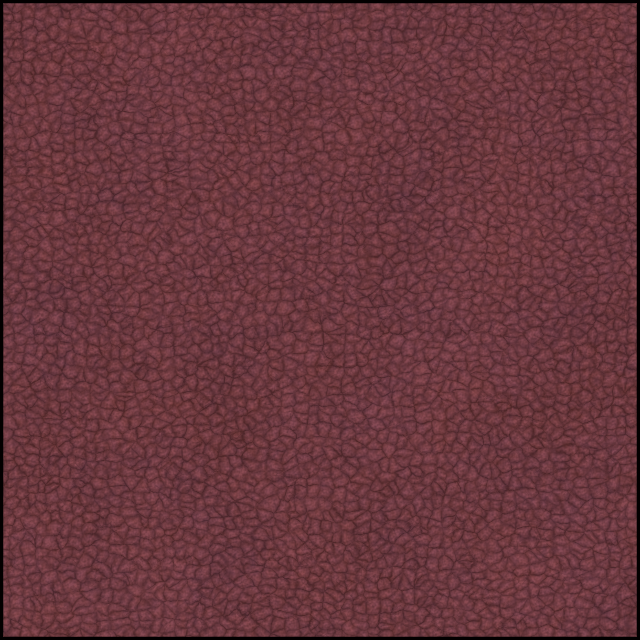
Reproduce this texture procedurally as a WebGL 2 fragment shader.

```glsl
#version 300 es
precision highp float;

uniform vec2 u_resolution;
out vec4 fragColor;

const vec3 CREASE_TONE = vec3(0.325, 0.165, 0.180);
const vec3 PEBBLE_TONE = vec3(0.515, 0.278, 0.308);
const vec3 PLUM_SHIFT = vec3(-0.012, 0.0, 0.016);
const vec3 FRAME_TONE = vec3(0.01, 0.0, 0.0);
const float FRAME_WIDTH = 0.0052;

vec2 hash2(vec2 cell) {
    uvec2 q = uvec2(ivec2(cell)) * uvec2(1597u, 3571u);
    uint n = (q.x ^ (q.y << 7)) * 60493u + q.y;
    n = (n ^ (n >> 15)) * 739397u;
    n = (n ^ (n >> 13)) * 277803u;
    n ^= n >> 16;
    return vec2(n & 65535u, n >> 16) / 65535.0;
}

vec2 gradientAt(vec2 cell) {
    float angle = 6.28318 * hash2(cell).x;
    return vec2(cos(angle), sin(angle));
}

float gradientNoise(vec2 p) {
    vec2 i = floor(p), f = p - i;
    vec2 w = f * f * f * (f * (f * 6.0 - 15.0) + 10.0);
    vec2 x = vec2(1.0, 0.0);
    float a = dot(gradientAt(i), f);
    float b = dot(gradientAt(i + x.xy), f - x.xy);
    float c = dot(gradientAt(i + x.yx), f - x.yx);
    float d = dot(gradientAt(i + x.xx), f - x.xx);
    return mix(mix(a, b, w.x), mix(c, d, w.x), w.y);
}

vec2 warp(vec2 p, float scale, float amount) {
    vec2 q = p * scale;
    return p + amount * vec2(gradientNoise(q), gradientNoise(q + 37.3));
}

// Returns distance to the nearest cell wall, height offset from the seed, and a cell random.
vec3 cellWalls(vec2 p, float jitter) {
    vec2 base = floor(p), f = p - base;
    vec2 nearest = vec2(0.0), owner = vec2(0.0);
    float best = 8.0;
    for (int y = -1; y <= 1; y++) {
        for (int x = -1; x <= 1; x++) {
            vec2 o = vec2(x, y);
            vec2 r = o + 0.5 + jitter * (hash2(base + o) - 0.5) - f;
            if (dot(r, r) < best) {
                best = dot(r, r);
                nearest = r;
                owner = o;
            }
        }
    }
    float wall = 8.0;
    for (int y = -2; y <= 2; y++) {
        for (int x = -2; x <= 2; x++) {
            vec2 o = owner + vec2(x, y);
            vec2 r = o + 0.5 + jitter * (hash2(base + o) - 0.5) - f;
            vec2 gap = r - nearest;
            if (dot(gap, gap) > 0.0001)
                wall = min(wall, dot(0.5 * (nearest + r), normalize(gap)));
        }
    }
    return vec3(wall, -nearest.y, hash2(base + owner + 91.0).y);
}

float creaseLine(float wall, float width, float blur) {
    return 1.0 - smoothstep(0.0, width + blur, wall);
}

// Short slanted pores at two sizes.
float poreGrain(vec2 p) {
    vec2 q = mat2(0.91, -0.41, 0.41, 0.91) * p;
    return gradientNoise(q * vec2(135.0, 235.0)) + 0.9 * gradientNoise(p * vec2(290.0, 270.0) + 17.3);
}

float mottle(vec2 p) {
    return gradientNoise(p * vec2(4.5, 3.5) + 5.2) + 0.6 * gradientNoise(p * 11.0 + 21.7);
}

void main() {
    float pixel = 1.0 / u_resolution.y;
    vec2 p = gl_FragCoord.xy * pixel;

    // Pebbles, slightly wider than tall, with ragged walls
    vec2 bent = warp(warp(warp(p, 6.0, 0.018), 48.0, 0.007), 150.0, 0.0022);
    vec2 density = vec2(52.0, 63.0);
    vec3 pebble = cellWalls(bent * density, 0.88);
    float blur = 0.4 * pixel * density.y;
    float depth = clamp(0.75 + 1.3 * gradientNoise(p * 42.0 + 8.4), 0.1, 1.3);
    float crease = depth * creaseLine(pebble.x, 0.10, blur);
    float dome = smoothstep(-0.04, 0.46, pebble.x);

    // Finer broken wrinkles across the pebbles
    vec2 fineDensity = vec2(74.0, 104.0);
    float fineWall = cellWalls(warp(warp(p, 40.0, 0.008), 150.0, 0.002) * fineDensity + 13.0, 1.0).x;
    float wrinkle = creaseLine(fineWall, 0.05, 0.5 * pixel * fineDensity.y);
    wrinkle *= smoothstep(-0.15, 0.35, gradientNoise(p * 36.0 + 3.1));

    // Surface tone
    float tone = 0.48 + 0.52 * (dome - 0.4) - 0.30 * (crease - 0.2) - 0.20 * (wrinkle - 0.1);
    tone += 0.52 * poreGrain(p) * (0.4 + 0.6 * dome);
    tone += 0.14 * mottle(p) + 0.12 * pebble.y + 0.08 * (pebble.z - 0.5);
    vec3 color = mix(CREASE_TONE, PEBBLE_TONE, clamp(tone, -0.1, 1.1));

    // Drifting plum and russet tint
    float tint = 0.7 * gradientNoise(p * 7.0 + 44.0) + 0.8 * gradientNoise(p * 34.0 + 9.0);
    tint += 1.0 * gradientNoise(p * 110.0 + 61.0);
    color += PLUM_SHIFT * (tint + 0.1);

    // Dark frame
    vec2 inset = min(gl_FragCoord.xy, u_resolution - gl_FragCoord.xy) * pixel;
    float inside = smoothstep(-0.5 * pixel, 0.5 * pixel, min(inset.x, inset.y) - FRAME_WIDTH);
    fragColor = vec4(mix(FRAME_TONE, color, inside), 1.0);
}
```
